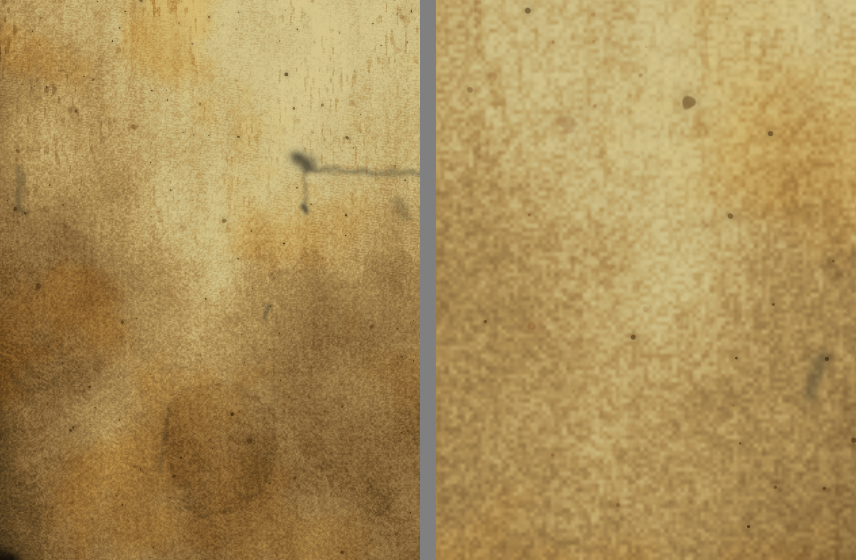
Left, the full canvas; right, a detail of the centre.
Write a WebGL 1 fragment shader that draws this texture.

```glsl
precision highp float;
uniform vec2 u_resolution;

#define BASE_TONE 1.7
#define TOP_LIGHT 3.3
#define CLOUD 3.8
#define STREAK 1.5
#define GRAIN 1.5
#define STAIN 0.6
#define FOXING 0.8
#define INK 0.7

const vec3 UMBER = vec3(0.43, 0.32, 0.16);
const vec3 BROWN = vec3(0.53, 0.40, 0.22);
const vec3 OCHRE = vec3(0.60, 0.48, 0.28);
const vec3 TAN = vec3(0.69, 0.56, 0.33);
const vec3 STRAW = vec3(0.76, 0.66, 0.42);
const vec3 CREAM = vec3(0.80, 0.74, 0.52);
const vec3 RUST = vec3(0.48, 0.24, 0.06);
const vec3 DARK_SPOT = vec3(0.24, 0.15, 0.04);
const vec3 INK_GREY = vec3(0.20, 0.19, 0.15);

float hash(vec2 p) {
  return fract(sin(dot(p, vec2(127.1, 311.7))) * 43758.5);
}

float noise(vec2 p) {
  vec2 i = floor(p), f = fract(p);
  f = f * f * (3.0 - 2.0 * f);
  return mix(mix(hash(i), hash(i + vec2(1, 0)), f.x),
             mix(hash(i + vec2(0, 1)), hash(i + vec2(1, 1)), f.x), f.y);
}

float fbm(vec2 p) {
  float sum = 0.0, amp = 0.5;
  for (int i = 0; i < 5; i++) {
    sum += amp * noise(p);
    p = p * 2.03 + 17.3;
    amp *= 0.5;
  }
  return sum / 0.97;
}

// Paper colours from darkest (0) to lightest (5)
vec3 paper(float t) {
  vec3 c = mix(UMBER, BROWN, clamp(t, 0.0, 1.0));
  c = mix(c, OCHRE, clamp(t - 1.0, 0.0, 1.0));
  c = mix(c, TAN, clamp(t - 2.0, 0.0, 1.0));
  c = mix(c, STRAW, clamp(t - 3.0, 0.0, 1.0));
  c = mix(c, CREAM, clamp(t - 4.0, 0.0, 1.0));
  return c * (1.0 + 0.2 * clamp(t, -2.0, 0.0) + 0.05 * clamp(t - 5.0, 0.0, 1.0));
}

// Damp patch with a ragged edge and a faint tide line
float stain(vec2 p, vec2 centre, vec2 size, float ragged) {
  float d = length((p - centre) / size) - 1.0 + ragged;
  return 1.0 - smoothstep(-0.02, 0.03, d) + 0.3 * exp(-pow(d * 20.0, 2.0));
}

// Soft smear along a segment
float smear(vec2 p, vec2 a, vec2 b, float width) {
  vec2 ab = b - a;
  float h = clamp(dot(p - a, ab) / dot(ab, ab), 0.0, 1.0);
  float d = length(p - a - ab * h) / width;
  return exp(-d * d);
}

// Scattered foxing spots in three sizes
vec3 addSpots(vec3 c, vec2 p) {
  float scale = 8.0, wobble = noise(p * 130.0) - 0.5;
  for (int i = 0; i < 3; i++) {
    vec2 q = p * scale, cell = floor(q) + 31.0 * float(i);
    vec2 jitter = vec2(hash(cell), hash(cell + 5.7));
    float kind = hash(cell + 11.3), strength = hash(cell + 23.9);
    float r = mix(0.025, 0.065, hash(cell + 41.1));
    float d = length(fract(q) - 0.2 - 0.6 * jitter) + wobble * r;
    float spot = 1.0 - smoothstep(r * 0.5, r * 1.35, d);
    float halo = 0.2 * exp(-d * d / (r * r * 6.0));
    float amount = step(kind, 0.34) * mix(0.2, 1.0, strength * strength);
    vec3 tint = mix(RUST, DARK_SPOT, smoothstep(0.45, 0.85, strength));
    c = mix(c, tint, FOXING * amount * max(spot, halo));
    scale *= 1.9;
  }
  return c;
}

void main() {
  vec2 p = gl_FragCoord.xy / u_resolution.x;
  vec2 uv = gl_FragCoord.xy / u_resolution;
  float cloud = fbm(p * vec2(4.2, 3.2) + 3.1);
  float mottle = fbm(p * vec2(13.0, 9.0) + 8.0);
  float ragged = (fbm(p * 7.0 + 40.0) - 0.5) * 1.1;

  // Broad light and dark edges
  float tone = BASE_TONE + TOP_LIGHT * smoothstep(0.0, 0.95, uv.y);
  tone -= 2.2 * exp(-uv.x / 0.16) + 0.8 * smoothstep(0.72, 1.0, uv.x);
  tone += CLOUD * (cloud - 0.5) + 1.6 * (mottle - 0.5);

  // Damp patches
  tone -= STAIN * stain(p, vec2(0.52, 0.25), vec2(0.13, 0.17), ragged);
  tone -= STAIN * 0.7 * stain(p, vec2(0.98, 0.46), vec2(0.30, 0.29), ragged);
  tone -= STAIN * 0.7 * stain(p, vec2(0.05, 0.62), vec2(0.20, 0.22), ragged);

  // Vertical wear, strongest near the top
  float upper = smoothstep(0.45, 1.0, uv.y);
  float wear = noise(p * vec2(38.0, 2.5)) + noise(p * vec2(95.0, 8.0)) - 1.0;
  tone += STREAK * wear * mix(0.12, 0.42, upper);
  float scuff = smoothstep(0.64, 0.85, noise(p * vec2(150.0, 42.0)));
  tone -= scuff * smoothstep(0.4, 0.65, mottle) * mix(0.3, 1.6, upper);

  // Fine paper grain
  tone += GRAIN * (noise(p * 310.0) + 0.7 * noise(p * 170.0 + 9.0) - 0.85);
  vec3 color = paper(tone);

  // Warm discoloured areas
  float warm = smoothstep(0.48, 0.72, fbm(p * 5.0 + 70.0)) * (1.0 - 0.6 * uv.x);
  color *= mix(vec3(1.0), vec3(1.0, 0.91, 0.72), warm);
  color = addSpots(color, p);

  // Grey ink smears and the worn corner
  vec2 q = p + 0.012 * (vec2(noise(p * 45.0), noise(p * 45.0 + 6.0)) - 0.5);
  float ink = smear(q, vec2(0.71, 0.955), vec2(0.73, 0.945), 0.018);
  ink += 0.45 * smear(q, vec2(0.73, 0.93), vec2(1.0, 0.92), 0.009);
  ink += 0.35 * smear(q, vec2(0.727, 0.92), vec2(0.727, 0.84), 0.006);
  ink += 0.8 * smear(q, vec2(0.727, 0.842), vec2(0.728, 0.835), 0.008);
  ink += 0.4 * smear(q, vec2(0.045, 0.93), vec2(0.05, 0.83), 0.011);
  ink += 0.4 * smear(q, vec2(0.95, 0.85), vec2(0.965, 0.82), 0.017);
  ink += 0.3 * smear(q, vec2(0.40, 0.36), vec2(0.38, 0.21), 0.006);
  ink += 0.5 * smear(q, vec2(0.635, 0.60), vec2(0.633, 0.575), 0.007);
  color = mix(color, INK_GREY, INK * min(ink, 1.0) * mix(0.7, 1.2, mottle));
  color *= 1.0 - 0.75 * smear(q, vec2(0.0), vec2(0.02, 0.0), 0.028);
  gl_FragColor = vec4(color, 1.0);
}
```
